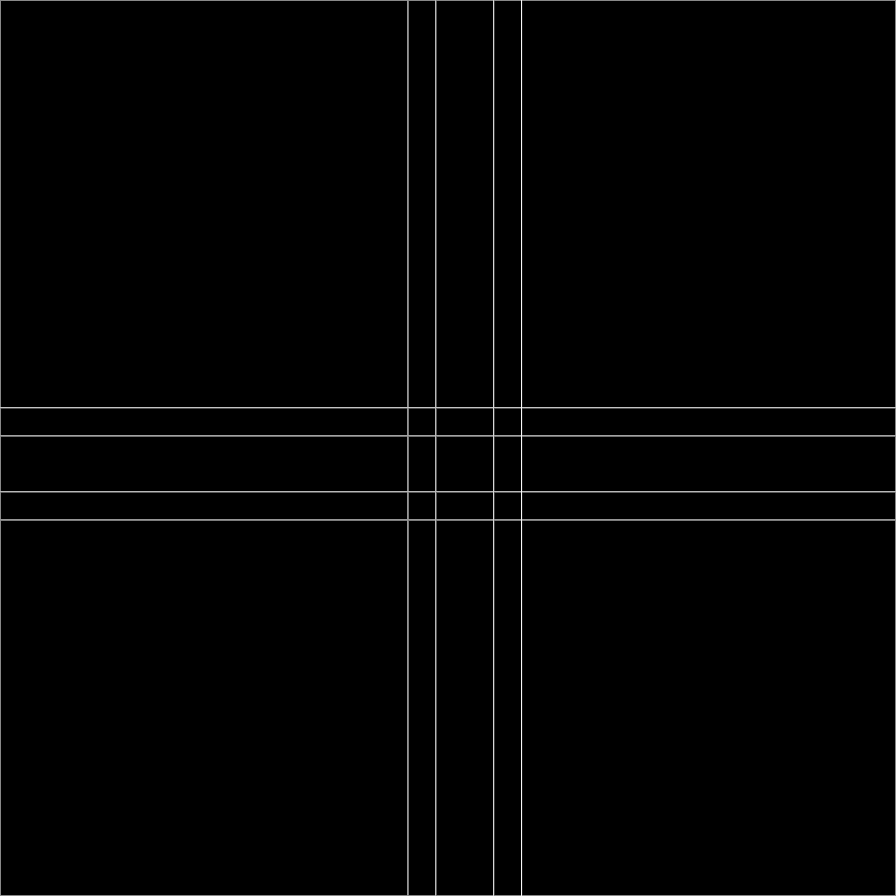
A Shadertoy shader for this pattern:

```glsl
// Draws a thin plaid of paired light lines crossing on black, inside a fine frame.

const float LINE_WIDTH = 0.0012;
const vec3 BACKGROUND = vec3(0.0);
const vec3 LINE_COLOR = vec3(1.0);

// Share of a pixel covered by a line whose centre lies at a signed distance.
float lineCoverage(float dist, float width, float pixel) {
    float upper = min(dist + 0.5 * pixel, 0.5 * width);
    float lower = max(dist - 0.5 * pixel, -0.5 * width);
    return clamp((upper - lower) / pixel, 0.0, 1.0);
}

// Four lines mirrored about a centre: an inner and an outer one on each side.
float mirroredLines(float pos, float centre, float inner, float outer, float pixel) {
    float offset = abs(pos - centre);
    return max(lineCoverage(offset - inner, LINE_WIDTH, pixel),
               lineCoverage(offset - outer, LINE_WIDTH, pixel));
}

// Lines centred on both ends of one axis.
float frameLines(float pos, float pixel) {
    return lineCoverage(min(pos, 1.0 - pos), LINE_WIDTH, pixel);
}

void mainImage(out vec4 fragColor, in vec2 fragCoord) {
    vec2 uv = fragCoord / iResolution.xy;
    vec2 pixel = 1.0 / iResolution.xy;

    // Crossing bands
    float vertical = mirroredLines(uv.x, 0.5187, 0.0323, 0.0634, pixel.x);
    float horizontal = mirroredLines(uv.y, 0.4823, 0.0312, 0.0626, pixel.y);

    // Canvas frame
    float frame = max(frameLines(uv.x, pixel.x), frameLines(uv.y, pixel.y));

    float light = max(max(vertical, horizontal), frame);
    fragColor = vec4(mix(BACKGROUND, LINE_COLOR, light), 1.0);
}
```
